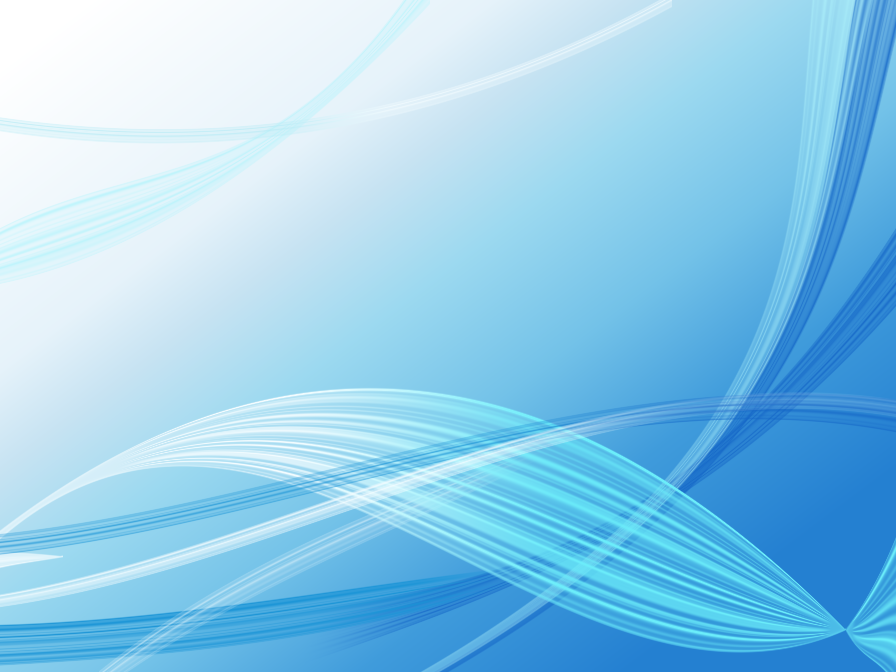
Write a WebGL 1 fragment shader that draws this background.

```glsl
precision highp float;
// Flowing translucent ribbons of fine strands over a white-to-blue diagonal gradient.
uniform vec2 u_resolution;

#define WHITE vec3(0.96, 0.99, 1.0)
#define CYAN vec3(0.42, 0.93, 0.98)
#define TEAL vec3(0.10, 0.58, 0.84)
#define DEEP vec3(0.08, 0.40, 0.78)
#define RIM_STRENGTH 0.45
#define WAVE_STRANDS 62.0
#define BAND_STRANDS 30.0
#define THIN_STRANDS 15.0

// Cubic through four heights, evenly spaced over t = 0..1.
float curve(vec4 h, float t) {
  float u = 3.0 * t;
  float a = u - 1.0, b = u - 2.0, c = u - 3.0;
  return -h.x * a * b * c / 6.0 + h.y * u * b * c / 2.0
         - h.z * u * a * c / 2.0 + h.w * u * a * b / 6.0;
}

// Uneven strands from layered sines; detail finer than a pixel fades out.
float strands(float s, float count, float seed, float footprint) {
  float coarse = 0.5 + 0.5 * sin(s * count + 2.0 * sin(s * count * 0.37 + seed) + seed);
  float fine = 0.5 + 0.5 * sin(s * count * 2.3 + 1.5 * sin(s * count * 0.61) + seed * 2.0);
  coarse = mix(coarse * coarse, 0.38, smoothstep(1.5, 3.5, footprint * count));
  fine = mix(fine * fine, 0.38, smoothstep(1.5, 3.5, footprint * count * 2.3));
  return 0.65 * coarse + 0.35 * fine;
}

// p = (along, across). Returns body coverage and strand coverage.
vec2 ribbon(vec2 p, vec2 span, vec4 upper, vec4 lower, float count, float seed) {
  float reach = span.y - span.x;
  float t = (p.x - span.x) / reach;
  float low = curve(lower, t);
  float width = max(curve(upper, t) - low, 0.002);
  float slope = (curve(lower, t + 0.01) - low) / (0.01 * reach);
  float footprint = sqrt(1.0 + slope * slope) / (u_resolution.y * width);
  float s = (p.y - low) / width;
  float edge = min(s, 1.0 - s);
  float body = smoothstep(-footprint, footprint, edge) * step(0.0, t) * step(t, 1.0);
  float rim = exp(-abs(edge) / max(0.015, footprint)) * RIM_STRENGTH;
  return body * vec2(1.0, strands(clamp(s, 0.0, 1.0), count, seed, footprint) + rim);
}

vec3 paint(vec3 base, vec3 tint, vec2 cover, float body, float line) {
  return mix(base, tint, clamp(cover.x * body + cover.y * line, 0.0, 1.0));
}

float ramp(float a, float b, float x) {
  return clamp((x - a) / (b - a), 0.0, 1.0);
}

vec3 backdrop(vec2 p) {
  float d = p.x + 1.0 - p.y;
  vec3 c = mix(vec3(1.0), vec3(0.90, 0.95, 0.98), ramp(0.1, 0.55, d));
  c = mix(c, vec3(0.78, 0.89, 0.95), ramp(0.55, 0.70, d));
  c = mix(c, vec3(0.61, 0.85, 0.94), ramp(0.70, 0.90, d));
  c = mix(c, vec3(0.45, 0.76, 0.91), ramp(0.90, 1.15, d));
  c = mix(c, vec3(0.25, 0.61, 0.86), ramp(1.15, 1.40, d));
  return mix(c, vec3(0.14, 0.50, 0.82), ramp(1.40, 1.70, d));
}

void main() {
  vec2 p = gl_FragCoord.xy / u_resolution;
  vec3 color = backdrop(p);
  vec2 r;

  // Pale sweeps in the upper left
  r = ribbon(p, vec2(0.0, 0.48), vec4(0.66, 0.735, 0.825, 1.06),
             vec4(0.578, 0.655, 0.795, 0.995), BAND_STRANDS, 1.3);
  color = paint(color, mix(CYAN, WHITE, 0.35), r, 0.10, 0.45);
  r = ribbon(p, vec2(0.0, 0.75), vec4(0.825, 0.81, 0.868, 1.01),
             vec4(0.805, 0.79, 0.85, 0.99), THIN_STRANDS, 2.1);
  color = paint(color, mix(vec3(0.72, 0.92, 0.96), WHITE, smoothstep(0.3, 0.45, p.x)), r, 0.2, 0.6);

  // Dark sweep from the right edge to the bottom
  r = ribbon(p, vec2(0.333, 1.0), vec4(0.09, 0.153, 0.314, 0.66),
             vec4(0.01, 0.12, 0.28, 0.545), BAND_STRANDS, 4.0);
  color = paint(color, DEEP, r * smoothstep(0.333, 0.5, p.x), 0.25, 0.6);

  // Steep ribbon at the right: dark outer half, light inner half
  vec2 q = p.yx;
  r = ribbon(q, vec2(0.0, 1.0), vec4(0.50, 0.81, 0.945, 1.01),
             vec4(0.485, 0.79, 0.91, 0.955), BAND_STRANDS, 0.6);
  color = paint(color, DEEP, r, 0.3, 0.5);
  r = ribbon(q, vec2(0.0, 1.0), vec4(0.49, 0.795, 0.918, 0.975),
             vec4(0.47, 0.771, 0.88, 0.907), BAND_STRANDS, 3.2);
  color = paint(color, mix(CYAN, WHITE, 0.5), r, 0.15, 0.45);

  // Low bands in the lower left
  r = ribbon(p, vec2(0.0, 0.60), vec4(0.07, 0.09, 0.125, 0.16),
             vec4(0.01, 0.03, 0.07, 0.145), BAND_STRANDS, 5.2);
  color = paint(color, TEAL, r * (1.0 - smoothstep(0.45, 0.60, p.x)), 0.25, 0.7);
  r = ribbon(p, vec2(0.11, 0.62), vec4(0.0, 0.15, 0.255, 0.345),
             vec4(-0.03, 0.11, 0.22, 0.33), THIN_STRANDS, 1.7);
  color = paint(color, WHITE, r * (1.0 - smoothstep(0.5, 0.62, p.x)), 0.1, 0.4);
  r = ribbon(p, vec2(0.0, 0.07), vec4(0.178, 0.177, 0.175, 0.172),
             vec4(0.155, 0.161, 0.166, 0.171), THIN_STRANDS, 0.0);
  color = paint(color, WHITE, r, 0.6, 0.3);

  // Main wave, white at the left and cyan at the right, then its fan
  r = ribbon(p, vec2(0.0, 0.944), vec4(0.21, 0.41, 0.363, 0.0625),
             vec4(0.198, 0.283, 0.095, 0.0625), WAVE_STRANDS, 2.6);
  color = paint(color, mix(WHITE, CYAN, smoothstep(0.3, 0.65, p.x)), r, 0.22, 0.85);
  r = ribbon(p, vec2(0.944, 1.0), vec4(0.0625, 0.10, 0.145, 0.20),
             vec4(0.0625, 0.03, 0.01, -0.02), BAND_STRANDS, 0.9);
  color = paint(color, CYAN, r, 0.2, 0.8);

  // Rising bands that cross the wave: blue lines and a white streak
  r = ribbon(p, vec2(0.0, 1.0), vec4(0.205, 0.29, 0.388, 0.405),
             vec4(0.175, 0.262, 0.358, 0.357), THIN_STRANDS, 3.7);
  color = paint(color, mix(TEAL, DEEP, smoothstep(0.5, 0.8, p.x)), r, 0.1, 0.6);
  r = ribbon(p, vec2(0.0, 1.0), vec4(0.115, 0.24, 0.378, 0.405),
             vec4(0.097, 0.215, 0.354, 0.38), THIN_STRANDS, 1.1);
  color = paint(color, WHITE, r * (1.0 - 0.8 * smoothstep(0.5, 0.8, p.x)), 0.3, 0.6);

  gl_FragColor = vec4(color, 1.0);
}
```
